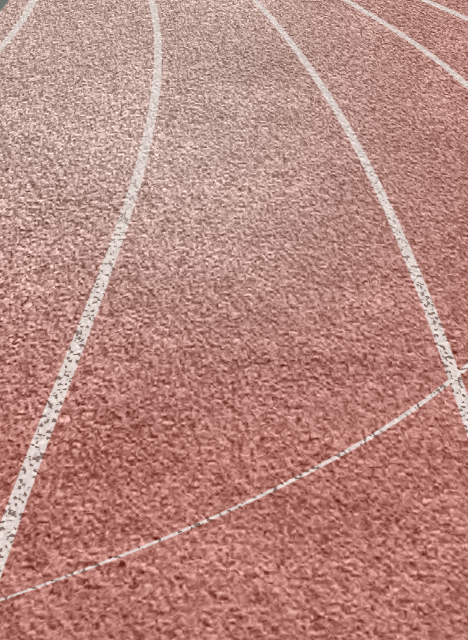
Reproduce this texture procedurally as a Shadertoy shader.

```glsl
// Curved white lane lines crossing a red, granular running surface.
// Lines are curves x(depth); grain is layered value noise on a grid that
// shrinks with distance, under a soft glare from the upper left.

float hash(vec2 p) {
    vec3 q = fract(p.xyx * vec3(0.1031, 0.1030, 0.0973));
    q += dot(q, q.yzx + 33.33);
    return fract((q.x + q.y) * q.z);
}

float noise(vec2 p) {
    vec2 cell = floor(p), f = fract(p);
    f = f * f * (3.0 - 2.0 * f);
    return mix(mix(hash(cell), hash(cell + vec2(1, 0)), f.x),
               mix(hash(cell + vec2(0, 1)), hash(cell + vec2(1, 1)), f.x), f.y);
}

float fbm(vec2 p) {
    float sum = 0.0, weight = 0.5;
    for (int i = 0; i < 4; i++) {
        sum += weight * noise(p);
        p = p * 2.03 + 17.3;
        weight *= 0.5;
    }
    return sum;
}

// Coverage of a stripe, from the horizontal distance to its centre
float stripe(float d, float halfWidth) {
    float soft = fwidth(d) * 0.8;
    return 1.0 - smoothstep(halfWidth - soft, halfWidth + soft, abs(d));
}

// All lane lines; v is the depth measured down from the top edge
float laneLines(float x, float v) {
    float inner = 0.4503 - 0.52 * v - 0.1247 * exp(-7.0 * v) + 0.005 * sin(7.25 * v - 0.5);
    float outer = 0.738 + 0.42 * v - 0.1935 * exp(-4.4 * v);
    float paint = stripe(x - inner, 0.0068 + 0.0168 * v);
    paint = max(paint, stripe(x - outer, 0.0068 + 0.013 * v));
    paint = max(paint, stripe(x - (0.7384 + 2.4 * v - 3.4 * v * v), 0.0085));
    paint = max(paint, stripe(x - (0.907 + 3.1 * v), 0.0105));
    return max(paint, stripe(x - (0.071 - 0.6 * v - 4.5 * v * v), 0.0085));
}

void mainImage(out vec4 fragColor, in vec2 fragCoord) {
    vec2 uv = fragCoord / iResolution.xy;
    float x = uv.x, v = 1.0 - uv.y;

    // Ground grid: cells grow toward the viewer
    vec2 ground = vec2((x - 0.5) / (v + 0.6), -1.369 * log(v + 0.6));
    vec2 g = ground * vec2(165.0, 190.0);
    g += 0.8 * vec2(noise(g * 0.6 + 9.0), noise(g * 0.6 + 41.0));

    // Granules with a lit upper side, plus finer grit
    float lump = noise(g);
    float relief = lump - noise(g + vec2(0.25, 0.65));
    float grit = noise(g * 1.9 + 71.0) - 0.5;
    float grain = 0.42 * (lump - 0.5) + 0.4 * relief + 0.42 * grit;

    // Broad lighting: warm red in front, pale glare at the upper left
    float glare = exp(-1.8 * x * x) * (1.0 - smoothstep(0.12, 0.72, v));
    glare += 0.35 * exp(-9.0 * (x - 0.5) * (x - 0.5)) * (1.0 - smoothstep(0.3, 0.75, v));
    vec3 color = mix(vec3(0.705, 0.465, 0.43), vec3(0.765, 0.63, 0.595), min(glare, 1.0));
    color += vec3(0.0, 0.025, 0.027) * (1.0 - smoothstep(0.2, 0.8, v));

    // Worn patches and faint cross streaks
    float patches = fbm(ground * vec2(7.0, 13.0) + 5.0) - 0.47;
    float streaks = fbm(vec2(x * 4.0, v * 28.0) + 30.0) - 0.47;
    color += 0.13 * patches + 0.08 * streaks;
    color -= 0.05 * exp(-pow((v - 0.565) / 0.014, 2.0)) * smoothstep(0.25, 0.5, x)
           * (1.0 - smoothstep(0.6, 0.85, x));
    color -= 0.04 * exp(-pow((v - 0.1) / 0.05, 2.0)) * smoothstep(0.28, 0.4, x)
           * (1.0 - smoothstep(0.5, 0.8, x));
    color -= 0.09 * smoothstep(0.4, 0.65, fbm(ground * 28.0))
           * exp(-40.0 * x * x - 90.0 * (v - 0.93) * (v - 0.93));

    // Grain contrast is strongest in the raking light on the left
    float contrast = mix(0.46, 0.62, exp(-5.0 * x * x - 10.0 * (v - 0.42) * (v - 0.42)));
    color += grain * contrast * vec3(0.95, 1.0, 1.0);
    float pits = smoothstep(0.62, 0.85, noise(g * 0.75 + 130.0));
    color -= 0.13 * pits * vec3(0.95, 1.0, 1.0) * (0.55 + patches * 2.0);

    // White paint, broken by dark pores close to the viewer
    float pores = smoothstep(0.08, 0.28, -grain) * smoothstep(0.1, 0.6, v);
    vec3 white = vec3(0.87, 0.825, 0.805) + 0.22 * grain;
    white = mix(white, vec3(0.49, 0.39, 0.37), 0.85 * pores);
    color = mix(color, white, 0.94 * laneLines(x, v));

    // Grey verge in the top left corner
    float verge = x / 0.02 + v / 0.018 - 1.0;
    float soft = fwidth(verge);
    color = mix(color, vec3(0.43, 0.46, 0.44), 1.0 - smoothstep(-soft, soft, verge));

    fragColor = vec4(clamp(color, 0.0, 1.0), 1.0);
}
```
